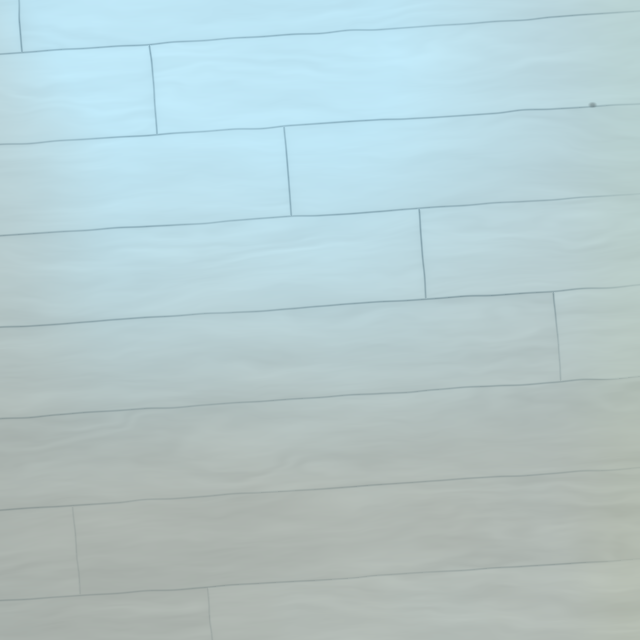
Reproduce this texture procedurally as a WebGL 1 fragment shader.

```glsl
precision highp float;

uniform vec2 u_resolution;

#define ROW_HEIGHT 0.1424
#define ROW_TILT 0.066
#define ROW_START 0.0846
#define PLANK_LENGTH 1.178
#define JOINT_TILT 0.08
#define JOINT_STEP 0.2
#define JOINT_START 0.0287
#define SEAM_HALF_WIDTH 0.0012
#define SEAM_DEPTH 0.21
#define GRAIN_DEPTH 0.06
#define SHADE_COLOR vec3(0.70, 0.73, 0.708)
#define GLARE_COLOR vec3(0.75, 0.905, 0.965)

float hash(vec2 p) {
    vec3 q = fract(vec3(p.xyx) * 0.1031);
    q += dot(q, q.yzx + 33.33);
    return fract((q.x + q.y) * q.z);
}

float noise(vec2 p) {
    vec2 i = floor(p);
    vec2 f = fract(p);
    f = f * f * (3.0 - 2.0 * f);
    return mix(mix(hash(i), hash(i + vec2(1.0, 0.0)), f.x),
               mix(hash(i + vec2(0.0, 1.0)), hash(i + vec2(1.0, 1.0)), f.x), f.y);
}

float fbm(vec2 p) {
    float sum = 0.0;
    float weight = 0.5;
    for (int i = 0; i < 4; i++) {
        sum += weight * noise(p);
        p = p * 2.03 + 17.3;
        weight *= 0.5;
    }
    return sum / 0.9375;
}

// Streaks along the plank with patches of curved growth rings
float woodGrain(vec2 p, float seed) {
    vec2 q = p + vec2(seed * 37.0, seed * 91.0);
    float warp = fbm(q * vec2(4.0, 1.6));
    float streaks = fbm(vec2(q.x * 5.0, q.y * 6.0 + warp * 3.0)) - 0.5;
    float fibres = noise(vec2(q.x * 28.0, q.y * 30.0 + warp * 8.0)) - 0.5;
    float rings = sin(6.2832 * (p.y * 4.0 + warp * 6.0));
    float patches = smoothstep(0.45, 0.8, noise(q * vec2(3.0, 1.3) + 8.0));
    return streaks + 0.14 * fibres + 0.13 * rings * patches;
}

// Window light: strong at the upper left, fading down and to both sides
float glare(vec2 p) {
    float down = 1.0 - smoothstep(0.1, 0.85, p.y);
    float left = smoothstep(-0.02, 0.2, p.x + 0.6 * max(0.2 - p.y, 0.0));
    float right = smoothstep(0.5, 1.0, p.x);
    float cloud = 0.12 * (fbm(p * 4.0) - 0.5);
    return clamp(down * mix(0.5, 1.0, left) * (1.0 - 0.5 * right) * 1.06 + cloud, 0.0, 1.0);
}

float seam(float dist, float pixel) {
    float soft = max(pixel, 0.0011);
    float core = 1.0 - smoothstep(SEAM_HALF_WIDTH - soft, SEAM_HALF_WIDTH + soft, dist);
    return core + 0.12 * exp(-dist / 0.005);
}

void main() {
    vec2 p = gl_FragCoord.xy / u_resolution;
    p.y = 1.0 - p.y;
    float pixel = 1.0 / min(u_resolution.x, u_resolution.y);

    // Tilted plank layout, rows counted downward
    float across = (p.y + ROW_TILT * p.x - ROW_START) / ROW_HEIGHT + 1.0;
    across += 0.022 * (noise(p * vec2(22.0, 6.0)) - 0.5);
    float row = floor(across);
    float along = p.x - JOINT_TILT * p.y - JOINT_START - JOINT_STEP * row;
    along += 0.0025 * (noise(p * vec2(5.0, 30.0)) - 0.5);
    float plank = floor(along / PLANK_LENGTH);
    float seed = hash(vec2(plank + 5.0, row + 11.0));

    // Lit wood
    float light = glare(p);
    vec3 color = mix(SHADE_COLOR, GLARE_COLOR, light);
    float grain = woodGrain(vec2(along, across), seed);
    color *= 1.0 + GRAIN_DEPTH * (1.5 - 0.6 * light) * grain;
    color *= 1.0 + 0.016 * (seed - 0.5);

    // Dim lower left corner and warm right edge
    color *= 1.0 - 0.05 * smoothstep(0.7, 0.0, length(p - vec2(0.0, 1.0)));
    color.b -= 0.02 * smoothstep(0.85, 1.0, p.x);

    // Seams, worn unevenly and fainter away from the light
    float rowDist = min(fract(across), 1.0 - fract(across)) * ROW_HEIGHT;
    float jointPos = mod(along, PLANK_LENGTH);
    float jointDist = min(jointPos, PLANK_LENGTH - jointPos);
    float fade = mix(1.0, 0.6, smoothstep(0.4, 0.75, p.y));
    float rowWear = mix(0.55, 1.1, noise(p * vec2(9.0, 7.0) + 3.0));
    rowWear *= 1.0 - 0.6 * smoothstep(0.88, 1.0, p.x);
    float jointWear = mix(0.8, 1.2, noise(p * vec2(4.0, 24.0)));
    jointWear *= mix(1.0, 0.5, smoothstep(0.42, 0.55, p.y));
    float ink = max(seam(rowDist, pixel) * rowWear, seam(jointDist, pixel) * jointWear);
    color *= 1.0 - SEAM_DEPTH * fade * ink * vec3(1.1, 0.95, 0.88);

    // Small dent on a seam
    float dent = length((p - vec2(0.926, 0.164)) * vec2(0.7, 1.0));
    color *= 1.0 - 0.25 * smoothstep(0.006, 0.001, dent);

    gl_FragColor = vec4(color, 1.0);
}
```
